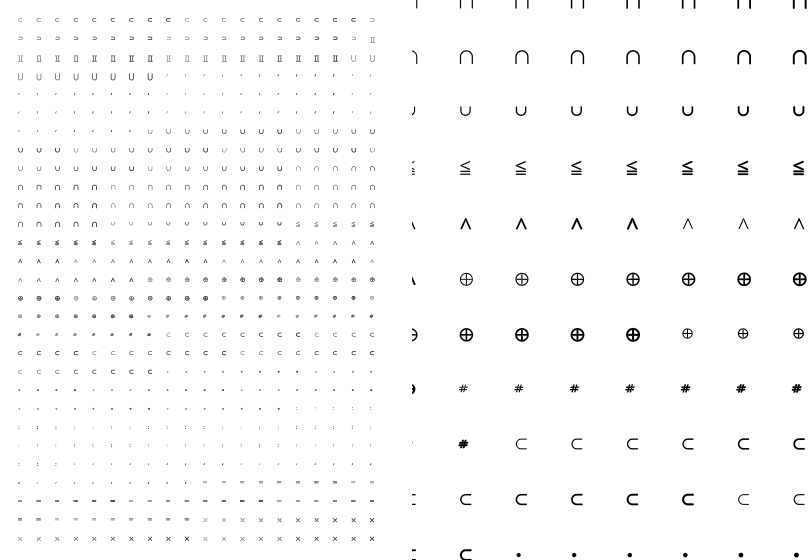
Left: the whole. Right: its middle third, enlarged.
Write a Shadertoy shader that draws this pattern.

```glsl
// First cell index of each glyph run, and the length of its light-to-bold ramp
const int runStart[19] = int[19](0, 19, 39, 58, 68, 127, 175, 225, 235, 255,
                                 287, 311, 327, 348, 388, 435, 483, 510, 550);
const float rampLength[19] = float[19](9.5, 9.5, 9.5, 10., 10., 8., 10., 10., 10., 8.,
                                       8., 8., 7., 8., 8., 8., 9., 8., 10.);

float segment(vec2 p, vec2 a, vec2 b) {
    vec2 ab = b - a;
    return length(p - a - ab * clamp(dot(p - a, ab) / dot(ab, ab), 0.0, 1.0));
}

// Half circle below the origin with two legs rising to the given height
float cup(vec2 p, float radius, float legs) {
    p.x = abs(p.x);
    return p.y < 0.0 ? abs(length(p) - radius)
                     : length(vec2(p.x - radius, max(p.y - legs, 0.0)));
}

float circledPlus(vec2 p, float radius) {
    p = abs(p);
    float bars = min(segment(p, vec2(0), vec2(radius, 0)), segment(p, vec2(0), vec2(0, radius)));
    return min(abs(length(p) - radius), bars);
}

float amalgam(vec2 p) {
    p.x = abs(p.x);
    float stem = segment(p, vec2(1.6, -3.6), vec2(1.6, 3.6));
    float base = segment(p, vec2(0, -3.6), vec2(2.8, -3.6));
    float serif = segment(p, vec2(0.7, 3.6), vec2(2.6, 3.6));
    return min(stem, min(base, serif));
}

float lessOrEqual(vec2 p) {
    float wedge = segment(vec2(p.x, abs(p.y - 1.2)), vec2(-2, 0), vec2(1.9, 1.7));
    float bars = segment(vec2(p.x, abs(p.y + 2.1)), vec2(-2, 0.65), vec2(2, 0.65));
    return min(wedge, bars);
}

float hashSign(vec2 p) {
    p.x -= 0.25 * p.y;
    p = abs(p);
    return min(segment(p, vec2(0.6, 0), vec2(0.6, 1.5)), segment(p, vec2(0, 0.55), vec2(1.6, 0.55)));
}

// Distance to the centre line of a glyph, y up
float glyph(int kind, vec2 p) {
    switch (kind) {
        case 0: return cup(vec2(p.y, p.x + 1.0), 1.8, 2.8);
        case 1: return cup(vec2(p.y, -p.x + 0.6), 1.8, 2.8);
        case 2: return amalgam(p + vec2(0, 2.3));
        case 3: return cup(p + vec2(0, 3.6), 2.7, 5.6);
        case 4: return segment(p, vec2(-2.5, -0.9), vec2(-1.9, 0.9));
        case 5: return cup(p + vec2(0, 1.0), 2.6, 2.5);
        case 6: return cup(vec2(p.x, -p.y - 0.8), 2.7, 3.0);
        case 7: return cup(p + vec2(0.4, 0), 2.1, 1.6);
        case 8: return lessOrEqual(p + vec2(0.5, 0.9));
        case 9: return segment(vec2(abs(p.x + 0.3), p.y), vec2(0, 1.3), vec2(2.0, -3.1));
        case 10: return circledPlus(p + vec2(0, 0.9), 2.7);
        case 11: return circledPlus(p + vec2(0.5, 0.3), 2.1);
        case 12: return hashSign(p + vec2(1.4, 0));
        case 13: return cup(vec2(p.y, p.x + 0.3), 2.2, 2.2);
        case 14: return max(length(p + vec2(1.5, 0)) - 0.7, 0.0);
        case 15: return length(vec2(p.x + 2.2, abs(p.y) - 1.4));
        case 16: return segment(p, vec2(-2.4, -0.7), vec2(-1.8, 0.7));
        case 17: return segment(vec2(p.x + 0.6, abs(p.y - 0.6)), vec2(-2.3, 0.75), vec2(2.3, 0.75));
        default: return segment(abs(p + vec2(0.3, 0.5)), vec2(0), vec2(2.2));
    }
}

void mainImage(out vec4 fragColor, in vec2 fragCoord) {
    // Page is 541 units wide, measured from the top left
    float pixel = 541.0 / iResolution.x;
    vec2 page = vec2(fragCoord.x, iResolution.y - fragCoord.y) * pixel;
    vec2 grid = (page - vec2(28.0, 27.1)) / 25.3 + 0.5;
    vec2 cell = floor(grid);
    vec2 local = (fract(grid) - 0.5) * vec2(25.3, -25.3);

    float ink = 0.0;
    if (cell.x >= 0.0 && cell.x < 20.0 && cell.y >= 0.0 && cell.y < 29.0) {
        // Find the run holding this cell
        int index = int(cell.y) * 20 + int(cell.x);
        int kind = 0;
        for (int i = 1; i < 19; i++) if (index >= runStart[i]) kind = i;

        // Strokes thicken along each ramp
        float ramp = fract((float(index - runStart[kind]) + 0.6) / rampLength[kind]);
        float halfWidth = mix(0.2, 0.48, ramp);
        float d = glyph(kind, local);

        // Pixel coverage of a thin stroke
        ink = clamp((halfWidth - d) / pixel + 0.5, 0.0, 1.0)
            - clamp((-halfWidth - d) / pixel + 0.5, 0.0, 1.0);
    }
    fragColor = vec4(vec3(1.0 - ink), 1.0);
}
```
